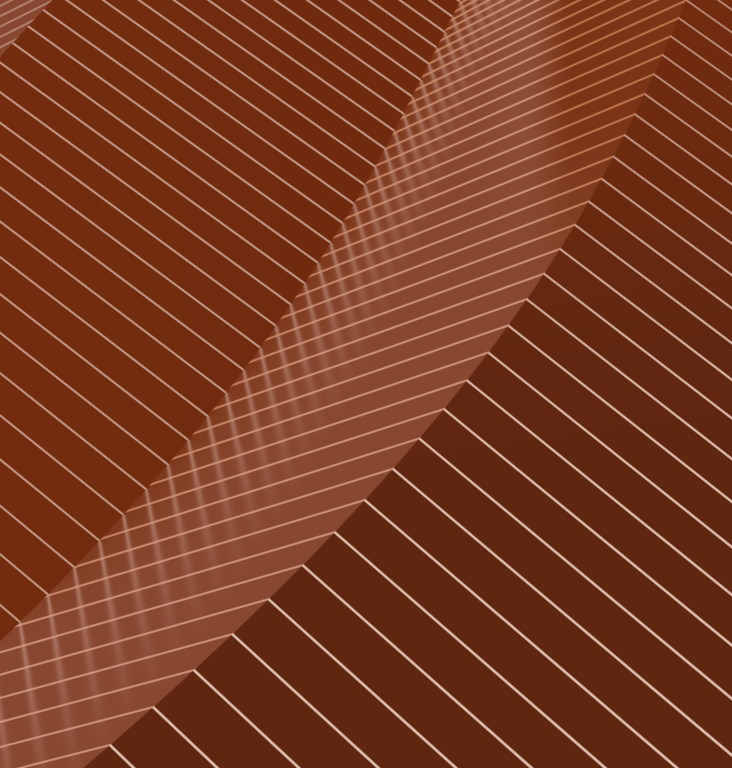
This background is drawn by a Shadertoy shader. Its source:

```glsl
// Copper pleated folds: two dark ribbed slopes divided by a pale curved valley.
#define LINE_COUNT 48
#define FIRST_LINE -8
#define LINE_STEP (1.0 / 30.0)
#define LINE_WIDTH 0.00135
#define COPPER vec3(0.450, 0.172, 0.056)
#define UMBER vec3(0.378, 0.152, 0.064)
#define CLAY vec3(0.535, 0.280, 0.190)
#define RUST vec3(0.480, 0.205, 0.085)
#define BLUSH vec3(0.750, 0.580, 0.520)
#define PEARL vec3(0.900, 0.780, 0.720)

// Cubic coefficients of the two creases, from constant to cube
const vec4 LEFT_X = vec4(0.0260, 1.1129, -0.8071, 0.2672);
const vec4 LEFT_Y = vec4(0.1901, 1.0926, -0.3445, 0.0598);
const vec4 RIGHT_X = vec4(0.1432, 1.7330, -1.4480, 0.4852);
const vec4 RIGHT_Y = vec4(0.0299, 1.5040, -0.6164, 0.1266);

float cubic(vec4 c, float t) {
    return c.x + t * (c.y + t * (c.z + t * c.w));
}

// Horizontal position of a crease at height y, found by Newton steps
float creaseAt(vec4 cx, vec4 cy, float y) {
    float t = (y - cy.x) / cy.y;
    for (int k = 0; k < 4; k++) {
        float rate = cy.y + t * (2.0 * cy.z + 3.0 * t * cy.w);
        t -= (cubic(cy, t) - y) / rate;
    }
    return cubic(cx, t);
}

// Coverage of a line through the offset's origin with a given slope
float lineMask(vec2 offset, float slope, float halfWidth, float pixel) {
    float d = abs(offset.y - slope * offset.x) * inversesqrt(1.0 + slope * slope);
    float soft = 1.3 * pixel;
    return clamp((halfWidth - d) / soft + 0.5, 0.0, 1.0);
}

// Soft beam that falls from a crease node, widening and fading
float beamMask(vec2 offset, float t, float pixel) {
    float fall = -offset.y;
    float reach = mix(0.25, 0.09, clamp(t, 0.0, 1.0));
    float s = clamp(fall / reach, 0.0, 1.0);
    float width = mix(0.0020, 0.0090, s) + 0.3 * pixel;
    float d = (offset.x - fall * (0.15 + 0.22 * t)) / width;
    return step(0.0, fall) * exp(-d * d) * (1.0 - s) * mix(0.95, 0.75, s);
}

void mainImage(out vec4 fragColor, in vec2 fragCoord) {
    vec2 p = fragCoord / iResolution.y;
    float pixel = 1.0 / iResolution.y;

    // Signed distances across the two creases
    float fromLeft = p.x - creaseAt(LEFT_X, LEFT_Y, p.y);
    float fromRight = p.x - creaseAt(RIGHT_X, RIGHT_Y, p.y);
    float pastLeft = smoothstep(-pixel, pixel, fromLeft * 0.75);
    float pastRight = smoothstep(-pixel, pixel, fromRight * 0.75);

    // Ribs of the three surfaces and the beams in the valley
    float leftRibs = 0.0, valleyRibs = 0.0, rightRibs = 0.0, beams = 0.0;
    float rightWidth = LINE_WIDTH * mix(1.35, 0.85, p.y);
    for (int i = 0; i < LINE_COUNT; i++) {
        float t = float(i + FIRST_LINE) * LINE_STEP;
        vec2 a = p - vec2(cubic(LEFT_X, t), cubic(LEFT_Y, t));
        vec2 b = p - vec2(cubic(RIGHT_X, t), cubic(RIGHT_Y, t));
        float leftSlope = -0.855 + t * (0.405 - 0.27 * t);
        float rightSlope = -0.965 + t * (0.52 - 0.26 * t);
        float valleySlope = 0.255 + t * (0.195 + 0.02 * t);
        leftRibs = max(leftRibs, lineMask(a, leftSlope, LINE_WIDTH, pixel));
        rightRibs = max(rightRibs, lineMask(b, rightSlope, rightWidth, pixel));
        valleyRibs = max(valleyRibs, lineMask(b, valleySlope, LINE_WIDTH, pixel));
        beams = max(beams, beamMask(a, t, pixel));
    }

    // Left slope
    vec3 leftColor = mix(COPPER, UMBER, 0.15 * smoothstep(0.0, 0.5, p.x));
    leftColor = mix(leftColor, mix(BLUSH, PEARL, 0.35), 0.88 * leftRibs);

    // Valley: rusty by the left crease and high on the right
    float nearLeft = exp(-max(fromLeft, 0.0) * 20.0) * smoothstep(0.1, 0.35, p.y);
    float highRight = smoothstep(0.68, 0.75, p.x) * smoothstep(0.55, 0.88, p.y);
    float haze = smoothstep(0.58, 0.68, p.x) * smoothstep(0.65, 1.0, p.y);
    vec3 valley = mix(CLAY, RUST, 0.8 * nearLeft);
    valley = mix(valley, BLUSH, 0.13 * haze);
    valley = mix(valley, RUST, highRight);
    vec3 valleyLine = mix(vec3(0.84, 0.62, 0.52), vec3(0.78, 0.49, 0.32),
                          max(0.7 * nearLeft, highRight));
    valley = mix(valley, BLUSH, 0.75 * beams);
    valley = mix(valley, valleyLine, 0.85 * valleyRibs);

    // Right slope, darker towards the lower corner
    float shade = 1.0 - smoothstep(0.4, 1.05, p.y - 0.15 * (p.x - 0.7));
    vec3 rightColor = mix(COPPER, UMBER, shade);
    vec3 rightLine = mix(PEARL, BLUSH, smoothstep(0.35, 1.0, p.y));
    rightColor = mix(rightColor, rightLine, 0.93 * rightRibs);

    vec3 color = mix(leftColor, valley, pastLeft);
    color = mix(color, rightColor, pastRight);

    // Next fold, just visible in the upper left corner
    float corner = smoothstep(-pixel, pixel, 0.68 * (p.y - 0.926 - 1.09 * p.x));
    float ribPhase = abs(fract((p.y - 0.5 * p.x) / 0.0135) - 0.5) * 0.0135;
    float cornerRibs = clamp((LINE_WIDTH - ribPhase * 0.89) / pixel + 0.5, 0.0, 1.0);
    color = mix(color, mix(CLAY, BLUSH, 0.7 * cornerRibs), corner);

    fragColor = vec4(color, 1.0);
}
```
